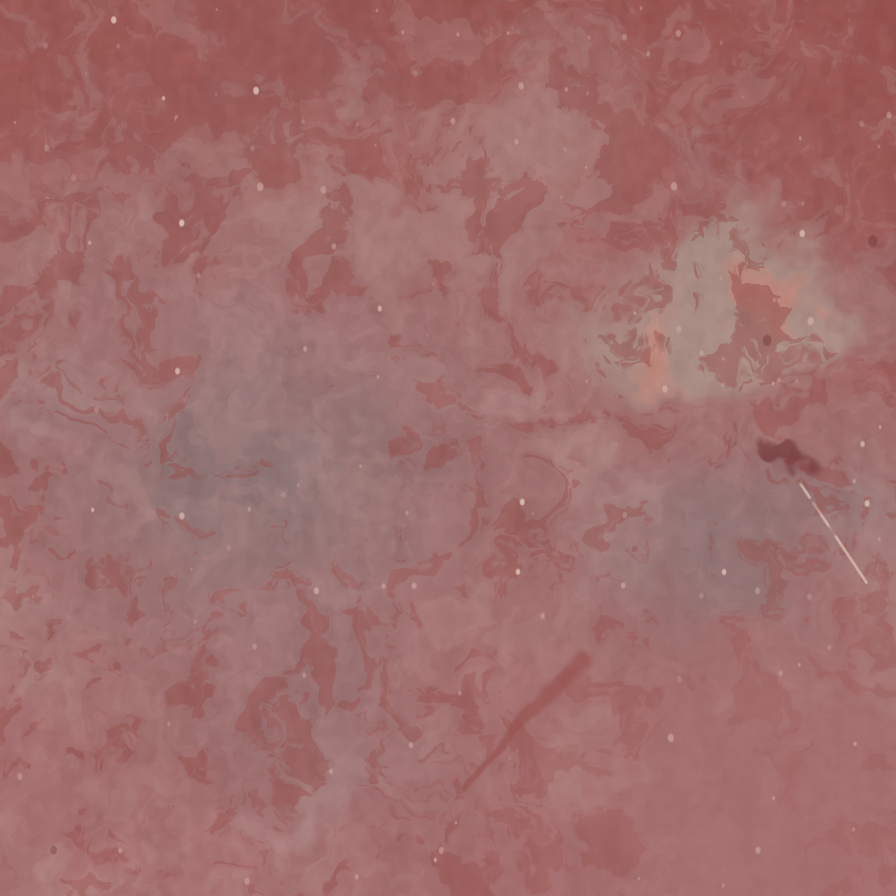
This texture is drawn by a WebGL 1 fragment shader. Its source:

```glsl
precision highp float;
// Weathered rose plaster: a red upper edge, cool grey stains and a pale crust.
// Soft cellular noise, warped by layered sines, breaks up broad stains;
// small flakes, bright specks, a red crease and a thin scratch lie on top.
uniform vec2 u_resolution;

const vec3 ROSE = vec3(0.635, 0.437, 0.432);
const vec3 PINK = vec3(0.650, 0.432, 0.432);
const vec3 PALE = vec3(0.670, 0.515, 0.500);
const vec3 GREY = vec3(0.555, 0.470, 0.475);
const vec3 RED = vec3(0.590, 0.320, 0.308);
const vec3 CRUST = vec3(0.665, 0.560, 0.525);
const vec3 PEACH = vec3(0.780, 0.525, 0.475);
const vec3 DARK = vec3(0.450, 0.220, 0.230);
const vec3 GLINT = vec3(0.850, 0.730, 0.690);

vec3 hash3(vec2 cell, float seed) {
  vec3 q = fract(vec3(cell.xyx + seed * 7.31) * vec3(0.1031, 0.1030, 0.0973));
  q += dot(q, q.yxz + 33.33);
  return fract((q.xxy + q.yzz) * q.zyx);
}

// Cellular noise from -1 to 1: cell values blended by nearness.
float grains(vec2 p, float seed) {
  vec2 cell = floor(p);
  float total = 0.0, weight = 0.0;
  for (int j = -1; j <= 1; j++) {
    for (int i = -1; i <= 1; i++) {
      vec2 id = cell + vec2(float(i), float(j));
      vec3 h = hash3(id, seed);
      vec2 d = id + h.xy - p;
      float w = exp(-7.0 * dot(d, d));
      total += w * (2.0 * h.z - 1.0);
      weight += w;
    }
  }
  return total / weight;
}

float layers(vec2 p, float seed) {
  float sum = 0.0, gain = 0.55;
  for (int i = 0; i < 4; i++) {
    sum += gain * grains(p, seed + float(i));
    p = mat2(1.7, 1.2, -1.2, 1.7) * p;
    gain *= 0.58;
  }
  return sum;
}

vec2 ripple(vec2 p) {
  return sin(p.yx * 13.0 + sin(p * 21.0)) + 0.5 * sin(p.yx * 37.0 + 2.0);
}

float stain(vec2 p, vec2 centre, vec2 radius) {
  vec2 d = (p - centre) / radius;
  return exp(-dot(d, d));
}

// x: distance to the segment, y: position along it.
vec2 segment(vec2 p, vec2 a, vec2 b) {
  vec2 ab = b - a;
  float t = clamp(dot(p - a, ab) / dot(ab, ab), 0.0, 1.0);
  return vec2(length(p - a - ab * t), t);
}

// Sparse round dots: one candidate in each grid cell.
float specks(vec2 p, float count, float chance, float radius, float seed, float px) {
  vec2 cell = floor(p * count);
  vec3 h = hash3(cell, seed);
  vec2 d = p - (cell + 0.2 + 0.6 * h.xy) / count;
  float size = radius * (0.5 + h.x);
  float dotMask = 1.0 - smoothstep(size - px, size + px, length(d * vec2(1.0, 0.75)));
  return dotMask * step(h.z, chance) * (0.4 + 0.6 * h.y);
}

void main() {
  vec2 uv = gl_FragCoord.xy / u_resolution;
  float px = 1.0 / u_resolution.y;

  // Noise fields
  vec2 drift = vec2(layers(uv * 9.0, 1.0), layers(uv * 9.0, 11.0));
  vec2 p = uv + 0.006 * ripple(uv) + 0.055 * drift;
  float broad = layers(uv * 3.5, 21.0);
  float mottle = layers(p * 13.0, 31.0);
  float flakes = layers(p * 24.0, 41.0);
  float fine = grains(uv * 85.0, 51.0);
  float streak = grains(uv * vec2(75.0, 16.0), 61.0);
  float calm = stain(uv, vec2(0.88, 0.10), vec2(0.30, 0.25));
  float rough = 1.0 - 0.65 * calm;

  // Broad stains
  vec3 color = mix(ROSE, PINK, smoothstep(0.5, 0.0, uv.y));
  color = mix(color, PALE, 0.60 * rough * smoothstep(0.0, 0.6, broad + 0.6 * mottle));
  float cool = stain(p, vec2(0.27, 0.47), vec2(0.20, 0.17))
             + 0.8 * stain(p, vec2(0.80, 0.38), vec2(0.12, 0.08))
             + 0.6 * stain(p, vec2(0.96, 0.44), vec2(0.09, 0.05))
             + 0.4 * stain(p, vec2(0.36, 0.17), vec2(0.12, 0.12));
  color = mix(color, GREY, min(0.85 * cool, 0.8));
  float heat = smoothstep(0.66, 1.08, p.y + 0.30 * (p.x - 0.5) * p.x + 0.22 * mottle);
  color = mix(color, RED, 0.85 * heat);
  color = mix(color, PALE, 0.65 * stain(p, vec2(0.60, 0.83), vec2(0.10, 0.10)));

  // Pale crust with peach ridges
  float crust = stain(p, vec2(0.86, 0.68), vec2(0.09, 0.08))
              + 0.7 * stain(p, vec2(0.74, 0.61), vec2(0.12, 0.09));
  color = mix(color, CRUST, 0.9 * smoothstep(0.2, 0.75, crust));
  float ridge = stain(p, vec2(0.885, 0.68), vec2(0.035))
              + 0.8 * stain(p, vec2(0.74, 0.60), vec2(0.025, 0.065));
  color = mix(color, PEACH, 0.65 * smoothstep(0.25, 0.8, ridge));

  // Flakes and grain
  float redBias = 0.20 * uv.y - 0.35 * cool - 0.25 * crust;
  color = mix(color, RED, 0.50 * rough * smoothstep(0.16, 0.42, flakes + redBias));
  color = mix(color, PALE, 0.30 * rough * smoothstep(0.20, 0.45, -flakes));
  color += rough * (0.013 * fine + 0.009 * streak + 0.022 * mottle);

  // Crease, dark pit and scratch
  vec2 crease = segment(uv + 0.012 * drift, vec2(0.51, 0.12), vec2(0.66, 0.26));
  float width = mix(0.003, 0.011, crease.y);
  color = mix(color, RED, 0.65 * (1.0 - smoothstep(0.4 * width, 1.4 * width, crease.x)));
  color = mix(color, DARK, 0.7 * smoothstep(0.3, 0.8, stain(p, vec2(0.895, 0.49), vec2(0.03))));
  vec2 scratch = segment(uv, vec2(0.86, 0.51), vec2(0.967, 0.35));
  float worn = smoothstep(-0.3, 0.5, grains(vec2(scratch.y * 12.0, 0.5), 71.0) + scratch.y - 0.4);
  color = mix(color, GLINT, 0.8 * worn * (1.0 - smoothstep(0.0008, 0.0012 + px, scratch.x)));

  // Specks
  color = mix(color, GLINT, specks(uv, 13.0, 0.22, 0.0024, 81.0, px));
  color = mix(color, GLINT, 0.5 * specks(uv, 34.0, 0.05 + 0.15 * heat, 0.0020, 91.0, px));
  color = mix(color, DARK, 0.6 * specks(uv, 9.0, 0.10, 0.0035, 101.0, px));

  gl_FragColor = vec4(clamp(color, 0.0, 1.0), 1.0);
}
```
